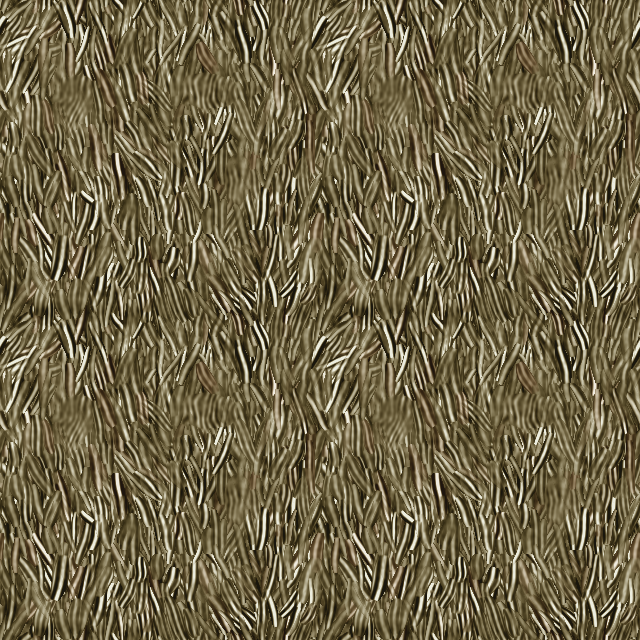
A WebGL 1 fragment shader for this texture:

```glsl
precision highp float;
// Embossed meadow of overlapping straw-coloured blades, a tile repeated two by two.
uniform vec2 u_resolution;

const float TAU = 6.2831853;
const float CELLS = 11.0;

vec2 hash2(vec2 p) {
  vec2 s = vec2(dot(p, vec2(127.1, 311.7)), dot(p, vec2(269.5, 183.3)));
  return fract(sin(s) * 43758.545);
}

float corner(vec2 cell, vec2 offset, vec2 period) {
  float a = TAU * hash2(mod(cell, period) + period).x;
  return dot(vec2(cos(a), sin(a)), offset);
}

// Gradient noise over the unit tile, wrapping after a whole number of cells.
float noise(vec2 p, vec2 period) {
  p *= period;
  vec2 i = floor(p), f = p - i;
  vec2 u = f * f * f * (f * (f * 6.0 - 15.0) + 10.0);
  vec2 e = vec2(1.0, 0.0);
  return mix(mix(corner(i, f, period), corner(i + e.xy, f - e.xy, period), u.x),
             mix(corner(i + e.yx, f - e.yx, period), corner(i + 1.0, f - 1.0, period), u.x), u.y);
}

// Shortest offset from a centre, across the tile borders.
vec2 wrapped(vec2 p, vec2 centre) {
  return fract(p - centre + 0.5) - 0.5;
}

float spot(vec2 p, vec2 centre, vec2 radius) {
  vec2 d = wrapped(p, centre) / radius;
  return exp(-dot(d, d));
}

// Angle from vertical: drifting clumps, two leaning stands and a spray opening upwards.
float leanAt(vec2 p) {
  float lean = 0.9 * noise(p, vec2(5.0));
  lean += 0.8 * spot(p, vec2(0.08, 0.9), vec2(0.13)) - 0.5 * spot(p, vec2(0.88, 0.88), vec2(0.12));
  lean -= 0.5 * spot(p, vec2(0.36, 0.55), vec2(0.12)) + 0.35 * spot(p, vec2(0.25, 0.12), vec2(0.3, 0.14));
  vec2 d = wrapped(p, vec2(0.84, 0.04));
  return mix(lean, atan(d.x, abs(d.y) + 0.06), spot(p, vec2(0.84, 0.12), vec2(0.15)));
}

// Fine wavering ripples that show between the blades.
float ripples(vec2 p) {
  float bend = 3.5 * noise(p, vec2(6.0)) + 1.2 * noise(p, vec2(15.0));
  float wave = sin(TAU * (46.0 * p.x + bend));
  return wave * (0.8 + 1.3 * noise(p, vec2(20.0, 12.0))) + 1.6 * noise(p, vec2(56.0, 30.0));
}

// Ridged blades stacked by random depth; x is relief, y is warmth.
vec2 meadow(vec2 p, float quiet) {
  vec2 grid = p * CELLS, home = floor(grid);
  vec2 total = vec2(ripples(p), 0.0);
  float weights = 1.0;
  for (int y = -1; y <= 1; y++) {
    for (int x = -1; x <= 1; x++) {
      vec2 cell = home + vec2(float(x), float(y));
      float lean = leanAt((cell + 0.5) / CELLS);
      for (int k = 0; k < 8; k++) {
        vec2 seed = mod(cell, CELLS) + float(k) * vec2(17.3, 31.7);
        vec2 place = hash2(seed), form = hash2(seed + 5.3), look = hash2(seed + 9.1);
        float angle = lean + 0.8 * (form.x - 0.5);
        vec2 axis = vec2(sin(angle), cos(angle));
        vec2 d = grid - cell - place;
        float along = dot(d, axis) / mix(0.4, 0.94, form.y);
        float across = dot(d, vec2(axis.y, -axis.x)) + 0.03 * sin(3.0 * along + TAU * look.y);
        float width = mix(0.1, 0.29, look.x) * (1.0 - 0.5 * along * along);
        float rim = abs(across) / width;
        float mask = smoothstep(1.0, 0.8, rim) * smoothstep(1.0, 0.85, abs(along));

        // Narrow light ridges, dark grooves and a shaded outline.
        float period = mix(0.17, 0.31, fract(look.x * 7.0 + form.x));
        float ridge = cos(TAU * across / period + 2.4 * (place.x - 0.5));
        ridge *= 1.35 - 0.35 * ridge * ridge;
        float relief = ridge * (0.7 + 1.9 * look.y * look.y) + 0.15;
        relief = mix(relief, -1.3, 0.8 * smoothstep(0.7, 0.95, rim));
        float w = mask * exp2(13.0 * fract(form.y * 5.0 + place.y)) * (1.0 - quiet);
        total += w * vec2(relief, smoothstep(0.8, 1.0, place.y) - 0.1);
        weights += w;
      }
    }
  }
  return total / weights;
}

void main() {
  vec2 p = fract(gl_FragCoord.xy / u_resolution * 2.0);

  // Calm patches where only faint ripples remain.
  float quiet = spot(p, vec2(0.23, 0.73), vec2(0.12, 0.14))
              + spot(p, vec2(0.64, 0.72), vec2(0.13, 0.11))
              + 0.8 * spot(p, vec2(0.74, 0.45), vec2(0.07, 0.14));
  float calm = clamp(quiet + 0.5 * noise(p, vec2(6.0)), 0.0, 1.0);

  vec2 surface = meadow(p, smoothstep(0.3, 0.75, calm) * 0.9998);
  float relief = surface.x * (1.3 - 0.55 * calm + 0.5 * noise(p, vec2(7.0)));
  relief += 0.7 * noise(p, vec2(70.0, 54.0));

  // Uneven shade, dark roots and a broken central stem.
  float patches = noise(p, vec2(11.0, 7.0));
  relief += 0.9 * patches + 0.6 * noise(p, vec2(24.0, 17.0));
  relief -= spot(p, vec2(p.x, 0.025), vec2(1.0, 0.025)) * (0.5 + 1.8 * patches);
  relief -= spot(p, vec2(0.49, p.y), vec2(0.006, 1.0)) * (0.8 + 1.8 * patches);
  relief = clamp(relief, -2.3, 2.5);

  // Olive shadow through straw to pale cream.
  vec3 straw = vec3(0.435, 0.385, 0.25);
  vec3 colour = straw + relief * vec3(0.17, 0.172, 0.165) + relief * relief * vec3(0.011, 0.018, 0.034);
  colour += surface.y * vec3(0.03, -0.005, 0.005);
  gl_FragColor = vec4(clamp(colour, 0.0, 1.0), 1.0);
}
```
